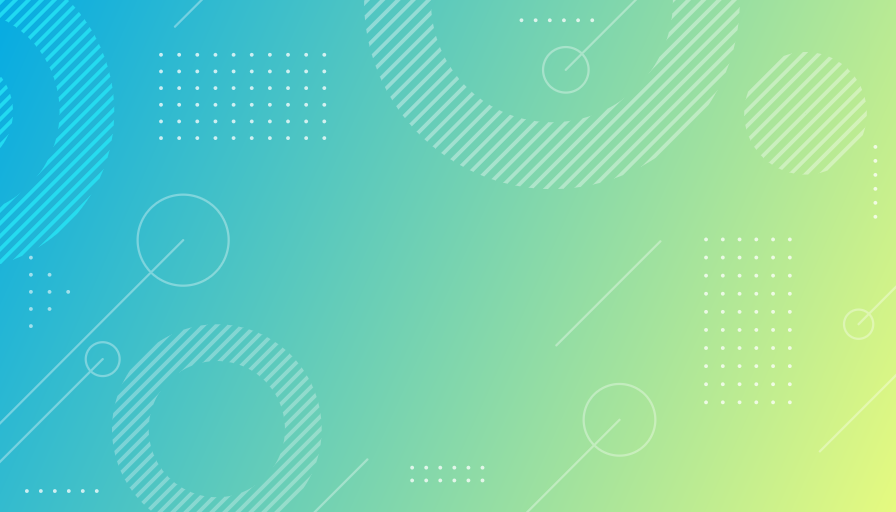
Reproduce this background procedurally as a Shadertoy shader.

```glsl
#define COOL vec3(0.02, 0.67, 0.89)
#define WARM vec3(0.90, 0.98, 0.50)
#define CYAN vec3(0.15, 0.91, 0.97)
#define WHITE vec3(1.0)
#define GRADIENT_TILT 0.45
#define STRIPE_HALF 0.21
#define STROKE_HALF 0.125
#define DOT_RADIUS 0.21
#define STRIPE_ALPHA 0.36
#define STROKE_ALPHA 0.34
#define DOT_ALPHA 0.75

// All lengths are hundredths of the canvas width.
float coverage(float dist) {
    float pixel = 100.0 / iResolution.x;
    return clamp(0.5 - dist / pixel, 0.0, 1.0);
}

// Annulus filled with rising diagonal stripes.
float stripedRing(vec2 q, float inner, float outer, float pitch, float shift) {
    float radius = length(q);
    float band = max(radius - outer, inner - radius);
    float phase = fract((q.x - q.y) / pitch - shift + 0.5) - 0.5;
    float stripe = abs(phase) * pitch * 0.7071 - STRIPE_HALF;
    return coverage(max(band, stripe));
}

// Diagonal stroke from the local origin; a negative run goes down and left.
float diagonal(vec2 q, float run) {
    float along = clamp((q.x + q.y) * 0.5 / run, 0.0, 1.0);
    return coverage(length(q - along * run) - STROKE_HALF);
}

// Outlined circle with a diagonal starting at its centre.
float pin(vec2 q, float radius, float run) {
    float outline = coverage(abs(length(q) - radius) - STROKE_HALF);
    return max(outline, diagonal(q, run));
}

// Grid of dots counted from its lower left dot.
float dots(vec2 q, vec2 pitch, vec2 count) {
    vec2 cell = clamp(floor(q / pitch + 0.5), vec2(0.0), count - 1.0);
    return coverage(length(q - cell * pitch) - DOT_RADIUS);
}

void mainImage(out vec4 fragColor, in vec2 fragCoord) {
    vec2 p = 100.0 * fragCoord / iResolution.x;
    float height = 100.0 * iResolution.y / iResolution.x;

    // Background gradient from upper left to lower right
    float t = (p.x + GRADIENT_TILT * (height - p.y)) / (100.0 + GRADIENT_TILT * height);
    vec3 color = mix(COOL, WARM, t);

    // Striped shapes
    vec2 corner = p - vec2(-4.95, 44.66);
    float cyanStripes = max(stripedRing(corner, 11.6, 17.7, 1.45, 0.0),
                            stripedRing(corner, 0.0, 6.4, 1.45, 0.0));
    color = mix(color, CYAN, 0.75 * cyanStripes);

    float stripes = stripedRing(p - vec2(61.6, 57.0), 13.5, 20.96, 1.706, 0.85);
    stripes = max(stripes, stripedRing(p - vec2(89.9, 44.5), 0.0, 6.84, 1.706, 0.0));
    stripes = max(stripes, 0.8 * stripedRing(p - vec2(24.2, 9.25), 7.6, 11.7, 1.45, 0.0));
    color = mix(color, WHITE, STRIPE_ALPHA * stripes);

    // Pins and loose diagonals
    float strokes = pin(p - vec2(20.44, 30.34), 5.08, -25.0);
    strokes = max(strokes, pin(p - vec2(11.46, 17.06), 1.89, -15.0));
    strokes = max(strokes, pin(p - vec2(63.15, 49.35), 2.54, 10.0));
    strokes = max(strokes, pin(p - vec2(69.14, 10.29), 4.0, -14.0));
    strokes = max(strokes, pin(p - vec2(95.83, 20.96), 1.63, 8.0));
    strokes = max(strokes, diagonal(p - vec2(19.53, 54.17), 6.0));
    strokes = max(strokes, diagonal(p - vec2(62.1, 18.6), 11.6));
    strokes = max(strokes, diagonal(p - vec2(41.0, 5.86), -9.0));
    strokes = max(strokes, diagonal(p - vec2(91.5, 6.77), 12.0));
    color = mix(color, WHITE, STROKE_ALPHA * strokes);

    // Dot grids and rows
    float points = dots(p - vec2(17.97, 41.73), vec2(2.025, 1.86), vec2(10.0, 6.0));
    points = max(points, dots(p - vec2(78.8, 12.24), vec2(1.87, 2.02), vec2(6.0, 10.0)));
    points = max(points, dots(p - vec2(58.2, 54.88), vec2(1.58), vec2(6.0, 1.0)));
    points = max(points, dots(p - vec2(97.7, 32.95), vec2(1.56), vec2(1.0, 6.0)));
    points = max(points, dots(p - vec2(3.0, 2.34), vec2(1.56), vec2(6.0, 1.0)));
    points = max(points, dots(p - vec2(46.0, 3.52), vec2(1.57, 1.43), vec2(6.0, 2.0)));

    // Triangle of dots, each column two dots shorter than the last
    vec2 step3 = vec2(2.08, 1.91);
    for (int i = 0; i < 3; i++) {
        float column = float(i);
        vec2 base = vec2(3.45, 20.75) + column * step3;
        points = max(points, 0.75 * dots(p - base, step3, vec2(1.0, 5.0 - 2.0 * column)));
    }
    color = mix(color, WHITE, DOT_ALPHA * points);

    fragColor = vec4(color, 1.0);
}
```
